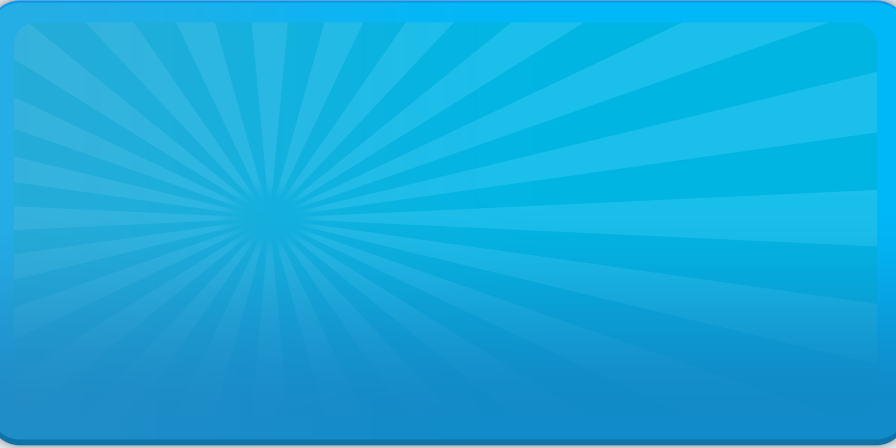
Reproduce this background procedurally as a WebGL 2 fragment shader.

```glsl
#version 300 es
precision highp float;
// Glossy blue banner: a rounded frame around a panel of light rays.

uniform vec2 u_resolution;
out vec4 fragColor;

const float TAU = 6.2831853;
const vec3 PAPER = vec3(0.93, 0.95, 0.97);
const vec3 RIM_TOP = vec3(0.03, 0.59, 0.94);
const vec3 RIM_BOTTOM = vec3(0.05, 0.45, 0.66);
const vec3 FRAME = vec3(0.0, 0.72, 0.97);
const vec3 PANEL = vec3(0.005, 0.71, 0.89);
const vec3 RAY = vec3(0.10, 0.75, 0.92);
const vec3 WASH = vec3(0.39, 0.61, 0.77);
const vec3 DEPTH = vec3(0.07, 0.53, 0.775);

// Signed distance to a rounded box spanning two opposite corners.
float roundedBox(vec2 p, vec2 low, vec2 high, float radius) {
    vec2 q = abs(p - 0.5 * (low + high)) - 0.5 * (high - low) + radius;
    return length(max(q, 0.0)) + min(max(q.x, q.y), 0.0) - radius;
}

// Coverage of the inside of a shape, softened over one width.
float fill(float dist, float width) {
    return 1.0 - smoothstep(-0.5 * width, 0.5 * width, dist);
}

// Evenly spaced wedges about a centre, squashed vertically.
float sunburst(vec2 p, vec2 center, float count, float squash, float pixel) {
    vec2 d = (p - center) / vec2(1.0, squash);
    float radius = max(length(d), 0.001);
    float phase = atan(d.y, d.x) * count / TAU;
    float wedge = abs(fract(phase + 0.5) - 0.5) - 0.25;
    float soft = 1.5 * pixel * count / (TAU * radius);
    return fill(wedge, soft) * smoothstep(0.05, 0.13, radius);
}

// Cool haze on the left, with a darker shade toward the bottom.
vec3 shade(vec3 color, vec2 p) {
    float haze = 1.0 - smoothstep(0.0, 1.25, p.x);
    float depth = 1.0 - smoothstep(0.08, 0.56, p.y);
    vec3 hazed = mix(color, WASH, 0.36 * haze);
    vec3 deep = mix(DEPTH, WASH, 0.16 * haze);
    return mix(hazed, deep, 0.93 * depth);
}

void main() {
    float pixel = 1.0 / u_resolution.y;
    vec2 p = gl_FragCoord.xy * pixel;
    float right = u_resolution.x * pixel;

    // Rays inside the inner panel
    float rays = sunburst(p, vec2(0.602, 0.513), 24.0, 0.71, pixel);
    vec3 panel = mix(PANEL, RAY, rays);
    float inner = roundedBox(p, vec2(0.031, 0.075), vec2(right - 0.042, 0.95), 0.05);
    vec3 color = shade(mix(FRAME, panel, fill(inner, pixel)), p);

    // Thin upper rim and thicker lower lip
    vec2 low = vec2(-0.025, 0.006);
    vec2 high = vec2(right + 0.025, 0.999);
    float outer = roundedBox(p, low, high, 0.07);
    float face = roundedBox(p, low + vec2(0.0, 0.013), high - vec2(0.0, 0.005), 0.07);
    vec3 rim = mix(RIM_BOTTOM, RIM_TOP, smoothstep(0.1, 0.9, p.y));
    color = mix(rim, color, fill(face, 1.5 * pixel));

    // Soft shadow under the outer edge
    vec3 ground = PAPER * (1.0 - 0.25 * exp(-max(outer, 0.0) * 90.0));
    color = mix(ground, color, fill(outer, 1.5 * pixel));
    fragColor = vec4(color, 1.0);
}
```
